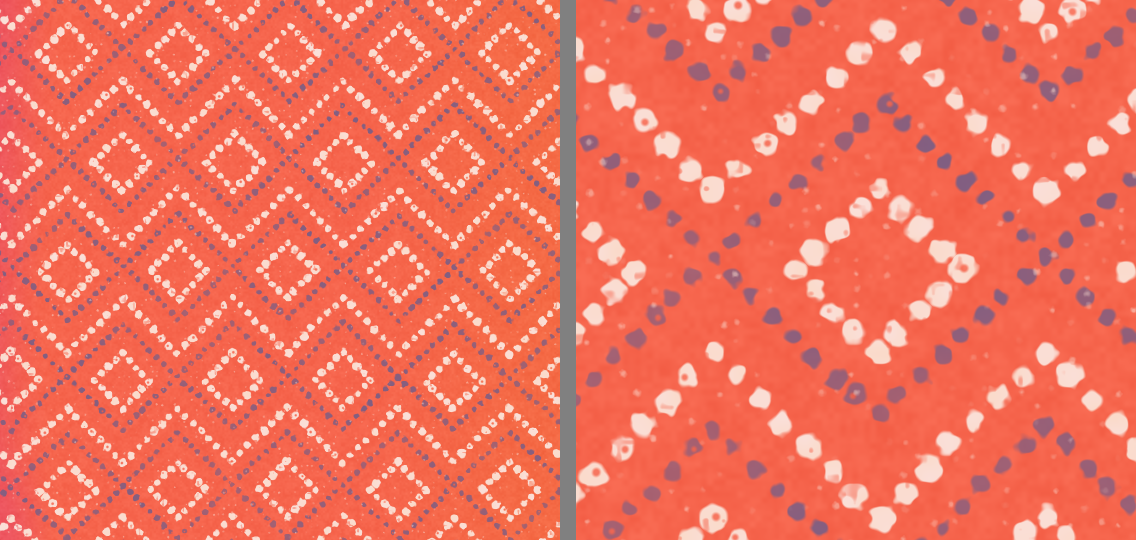
Left, the full canvas; right, a detail of the centre.
This pattern is drawn by a WebGL 1 fragment shader. Its source:

```glsl
precision highp float;

uniform vec2 u_resolution;

#define COLUMNS 5.06
#define ROW_PITCH 0.985
#define ORIGIN vec2(0.606, 0.455)
#define PALE_RADIUS 0.035
#define BLUE_RADIUS 0.026
#define JITTER 0.015
#define ROUGHNESS 0.020
#define RED vec3(0.965, 0.395, 0.300)
#define PINK vec3(0.930, 0.330, 0.370)
#define ORANGE vec3(0.960, 0.415, 0.270)
#define CREAM vec3(0.980, 0.865, 0.820)
#define BLUE vec3(0.500, 0.370, 0.510)

float hash(vec2 p) {
  vec3 q = fract(p.xyx * 0.1031);
  q += dot(q, q.yzx + 33.33);
  return fract((q.x + q.y) * q.z);
}

vec2 hash2(vec2 p) {
  return vec2(hash(p), hash(p + 47.3));
}

float noise(vec2 p) {
  vec2 cell = floor(p);
  vec2 f = fract(p);
  f = f * f * (3.0 - 2.0 * f);
  return mix(mix(hash(cell), hash(cell + vec2(1.0, 0.0)), f.x),
             mix(hash(cell + vec2(0.0, 1.0)), hash(cell + 1.0), f.x), f.y);
}

// Coverage of a row of beads strung along tents, one tent per unit of x.
float beads(vec2 p, float row, float count, float halfWidth, float base,
            float rise, float radius, float lump, float soft) {
  float cover = 0.0;
  for (int i = -1; i <= 1; i++) {
    float x = (floor(p.x * count + 0.5) + float(i)) / count;
    float offset = abs(fract(x + 0.5) - 0.5);
    if (offset > halfWidth + 0.01) continue;
    vec2 center = vec2(x, base + rise * (1.0 - offset / halfWidth));
    vec2 seed = center * 37.0 + vec2(80.0, 60.0 + row * 19.7);
    center += (hash2(seed) - 0.5) * JITTER;
    float size = radius * mix(0.78, 1.14, hash(seed + 11.0));
    float d = length(p - center) + lump;
    float bead = 1.0 - smoothstep(-soft, soft, d - size);
    // A few beads have a worn-through middle.
    float hollow = step(0.90, hash(seed + 23.0));
    vec2 holeCenter = center + (hash2(seed + 31.0) - 0.5) * 0.02;
    float hole = 1.0 - smoothstep(-soft, soft, length(p - holeCenter) - size * 0.3);
    cover = max(cover, bead * (1.0 - 0.85 * hollow * hole));
  }
  return cover;
}

// Scattered flecks: x is coverage, y is a random value for the fleck.
vec2 flecks(vec2 p, float density, float radius, float soft) {
  vec2 cell = floor(p);
  float pick = hash(cell + 7.0);
  vec2 center = 0.3 + 0.4 * hash2(cell + 19.0);
  float size = radius * mix(0.5, 1.0, hash(cell + 29.0));
  float d = length(fract(p) - center) + 0.12 * (noise(p * 6.0) - 0.5);
  float cover = 1.0 - smoothstep(-soft, soft, d - size);
  return vec2(cover * step(1.0 - density, pick), hash(cell + 41.0));
}

void main() {
  vec2 uv = gl_FragCoord.xy / u_resolution.x;
  vec2 sheet = uv * COLUMNS;
  float soft = max(0.006, 0.8 * COLUMNS / u_resolution.x);

  // Hand-drawn drift and ragged bead edges.
  vec2 p = sheet - ORIGIN;
  p += 0.035 * (vec2(noise(sheet * 1.3 + 5.0), noise(sheet * 1.3 + 70.0)) - 0.5);
  float lump = ROUGHNESS * (noise(sheet * 42.0 + 9.0) - 0.5);

  // Each row holds a zigzag, blue lozenges and small pale lozenges.
  float pale = 0.0;
  float blue = 0.0;
  float firstRow = floor(p.y / ROW_PITCH);
  for (int i = 0; i < 2; i++) {
    float row = firstRow + float(i);
    vec2 q = p - vec2(-0.5 * mod(row, 2.0), row * ROW_PITCH);
    pale = max(pale, beads(q, row, 14.0, 0.5, 0.248, 0.49, PALE_RADIUS, lump, soft));
    for (int j = 0; j < 2; j++) {
      float side = float(j) * 2.0 - 1.0;
      pale = max(pale, beads(q, row, 16.0, 0.25, 0.0, 0.25 * side, PALE_RADIUS, lump, soft));
      blue = max(blue, beads(q, row, 16.0, 0.5, 0.04, 0.475 * side, BLUE_RADIUS, lump, soft));
    }
  }

  // Ground: pink at the left edge, orange toward the right, mottled.
  vec3 color = mix(RED, ORANGE, smoothstep(0.6, 1.0, uv.x));
  color = mix(color, PINK, 1.0 - smoothstep(0.0, 0.13, uv.x + 0.05 * noise(sheet)));
  float mottle = noise(sheet * 22.0) + noise(sheet * 55.0) - 1.0;
  color += mottle * vec3(0.015, 0.035, 0.035);

  // Ink, thinner in patches.
  float wear = noise(sheet * 2.5 + 33.0);
  color = mix(color, BLUE, blue * mix(0.65, 1.0, wear));
  vec3 paleTint = CREAM + vec3(0.0, 0.02, 0.06) * (noise(sheet * 16.0) - 0.5);
  float scuff = smoothstep(0.72, 0.95, noise(sheet * 38.0 + 51.0));
  color = mix(color, paleTint, pale * (1.0 - 0.5 * scuff));

  // Fine pale specks and rare yellow stains.
  vec2 speck = flecks(sheet * 20.0, 0.22, 0.20, soft * 20.0);
  color = mix(color, CREAM, speck.x * 0.55 * speck.y);
  vec2 stain = flecks(sheet * 7.0 + 3.0, 0.003, 0.25, soft * 7.0);
  color = mix(color, vec3(0.96, 0.70, 0.22), stain.x * 0.8);

  gl_FragColor = vec4(clamp(color, 0.0, 1.0), 1.0);
}
```
